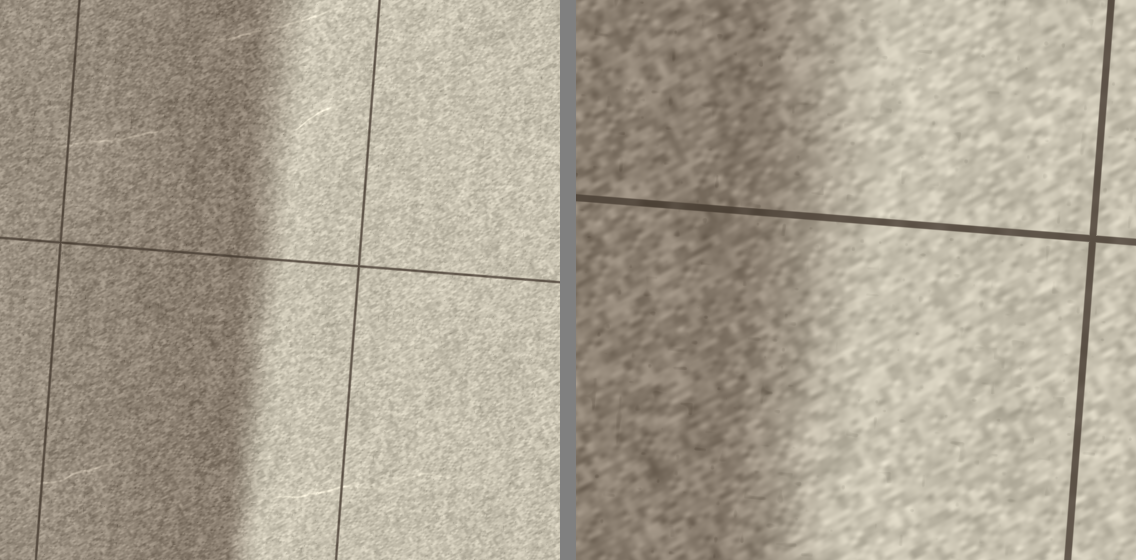
Left: the whole. Right: its middle third, enlarged.
Reproduce this texture procedurally as a Shadertoy shader.

```glsl
const vec2 TILE_SIZE = vec2(0.536, 1.07);
const vec2 JOINT_ORIGIN = vec2(0.064, 0.5755);
const vec2 SKEW = vec2(-0.078, 0.0795);
const float JOINT_HALF_WIDTH = 0.0021;
const float SHADOW_EDGE = 0.432;
const float GRAIN_STRENGTH = 0.25;
const float STREAK_STRENGTH = 0.075;
const float MOTTLE_STRENGTH = 0.05;
const float TILE_VARIATION = 0.012;
const float VEIN_HALF_WIDTH = 0.0016;

const vec3 LIT_STONE = vec3(0.772, 0.748, 0.680);
const vec3 SHADE_FAR = vec3(0.610, 0.568, 0.510);
const vec3 SHADE_NEAR = vec3(0.535, 0.488, 0.432);
const vec3 JOINT_COLOR = vec3(0.310, 0.268, 0.225);
const vec3 VEIN_TINT = vec3(0.150, 0.148, 0.140);

// Each vein: start x, start y, length, rise
const int VEIN_COUNT = 5;
const vec4 VEINS[VEIN_COUNT] = vec4[](
    vec4(0.45, 0.100, 0.40, 0.058),
    vec4(0.04, 0.125, 0.23, 0.066),
    vec4(0.07, 0.730, 0.27, 0.046),
    vec4(0.34, 0.912, 0.29, 0.075),
    vec4(0.51, 0.765, 0.16, 0.085));

float hash(vec2 p) {
    vec3 q = fract(p.xyx * 0.1031);
    q += dot(q, q.yzx + 33.33);
    return fract((q.x + q.y) * q.z);
}

float noise(vec2 p) {
    vec2 cell = floor(p), f = fract(p);
    f = f * f * (3.0 - 2.0 * f);
    return mix(mix(hash(cell), hash(cell + vec2(1, 0)), f.x),
               mix(hash(cell + vec2(0, 1)), hash(cell + vec2(1, 1)), f.x), f.y);
}

float fbm(vec2 p) {
    float sum = 0.0, amplitude = 0.5;
    for (int i = 0; i < 4; i++) {
        sum += amplitude * noise(p);
        p = mat2(1.6, 1.2, -1.2, 1.6) * p + 17.3;
        amplitude *= 0.5;
    }
    return sum / 0.9375;
}

// Stone relief: fine tilted flecks, upright fibres and broad clouds
float stoneTone(vec2 p) {
    vec2 tilted = mat2(0.85, -0.53, 0.53, 0.85) * p + 3.0;
    float flecks = 0.6 * noise(tilted * vec2(210.0, 330.0))
                 + 0.4 * noise(tilted * vec2(120.0, 190.0) + 40.0) - 0.5;
    float fibres = fbm((p + 2.0) * vec2(75.0, 14.0)) - 0.5;
    float clouds = fbm((p + 5.0) * vec2(7.0, 4.0)) - 0.5;
    float pits = smoothstep(0.86, 1.0, noise((p + 7.0) * 190.0));
    return GRAIN_STRENGTH * flecks + STREAK_STRENGTH * fibres
         + MOTTLE_STRENGTH * clouds - 0.06 * pits;
}

// Pale, broken mineral veins that taper at both ends
float veinMask(vec2 uv, float pixel) {
    float mask = 0.0;
    for (int i = 0; i < VEIN_COUNT; i++) {
        vec4 vein = VEINS[i];
        float t = (uv.x - vein.x) / vein.z;
        float seed = float(i) * 9.7;
        float wobble = 0.028 * (fbm(vec2(uv.x * 16.0 + seed, seed)) - 0.5);
        float d = abs(uv.y - vein.y - vein.w * t - wobble);
        float taper = smoothstep(0.0, 0.2, t) * (1.0 - smoothstep(0.6, 1.0, t));
        float broken = smoothstep(0.2, 0.7, noise(vec2(uv.x * 38.0, seed)));
        float core = 1.0 - smoothstep(VEIN_HALF_WIDTH - pixel, VEIN_HALF_WIDTH + pixel, d);
        float halo = exp(-d * 110.0);
        mask += taper * (core * mix(0.25, 0.9, broken) + 0.25 * halo);
    }
    return min(mask, 1.0);
}

void mainImage(out vec4 fragColor, in vec2 fragCoord) {
    vec2 uv = fragCoord / iResolution.xy;
    float pixel = 1.0 / min(iResolution.x, iResolution.y);
    vec2 p = uv + SKEW * uv.yx;

    // Soft shadow, deepest beside its edge
    float softness = mix(0.032, 0.062, uv.y);
    float edge = p.x - SHADOW_EDGE + 0.02 * (fbm(uv * 9.0) - 0.5);
    float lit = smoothstep(-softness, softness, edge);
    vec3 shade = mix(SHADE_FAR, SHADE_NEAR, smoothstep(0.0, 0.36, p.x));
    vec3 color = mix(shade, LIT_STONE, lit);
    color += 0.02 * lit * exp(-abs(edge - 0.07) * 18.0);

    // Grain and per-tile tone
    vec2 grid = (p - JOINT_ORIGIN) / TILE_SIZE;
    color += stoneTone(p) * vec3(1.0, 0.99, 0.96);
    color += TILE_VARIATION * (hash(floor(grid) + 11.0) - 0.5);
    color += VEIN_TINT * veinMask(uv, pixel);

    // Joints between tiles
    vec2 toJoint = abs(fract(grid + 0.5) - 0.5) * TILE_SIZE;
    float d = min(toJoint.x, toJoint.y);
    float joint = 1.0 - smoothstep(JOINT_HALF_WIDTH - pixel, JOINT_HALF_WIDTH + pixel, d);
    vec3 jointColor = JOINT_COLOR + 0.04 * lit + 0.06 * (noise(p * 120.0) - 0.5);
    color = mix(color, jointColor, 0.95 * joint);

    fragColor = vec4(clamp(color, 0.0, 1.0), 1.0);
}
```
